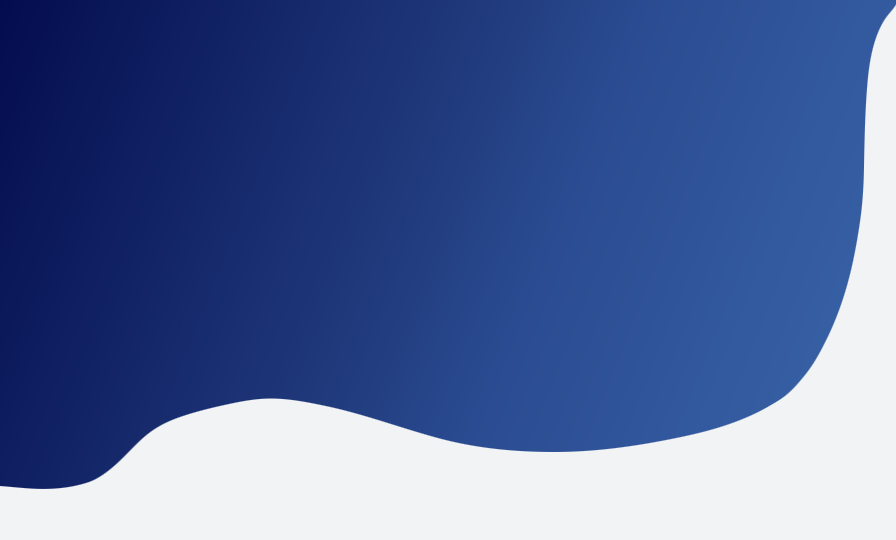
Reproduce this background procedurally as a Shadertoy shader.

```glsl
const vec3 PAPER = vec3(0.945, 0.953, 0.961);
const vec3 NAVY  = vec3(0.012, 0.047, 0.306);
const vec3 SLATE = vec3(0.125, 0.227, 0.486);
const vec3 ROYAL = vec3(0.165, 0.294, 0.567);
const vec3 AZURE = vec3(0.220, 0.382, 0.651);

// Gradient: downward tilt and positions of the last three colours
const float TILT = 0.24;
const vec3 STOPS = vec3(0.54, 0.716, 1.13);

// Curve knots: position along the axis, offset, slope
const int LOWER_COUNT = 13;
const vec3 LOWER[LOWER_COUNT] = vec3[](
    vec3(0.0000, 0.1000, -0.12), vec3(0.0482, 0.0946, 0.00),
    vec3(0.0977, 0.1065, 0.53),  vec3(0.1302, 0.1413, 1.50),
    vec3(0.1628, 0.1935, 1.37),  vec3(0.2018, 0.2283, 0.57),
    vec3(0.2474, 0.2489, 0.37),  vec3(0.3021, 0.2620, 0.00),
    vec3(0.3646, 0.2478, -0.35), vec3(0.4883, 0.1891, -0.45),
    vec3(0.6185, 0.1630, 0.00),  vec3(0.7422, 0.1848, 0.32),
    vec3(0.8633, 0.2522, 0.97));

const int SIDE_COUNT = 11;
const vec3 SIDE[SIDE_COUNT] = vec3[](
    vec3(0.2522, 0.8633, 1.02), vec3(0.3022, 0.8968, 0.50),
    vec3(0.3696, 0.9219, 0.30), vec3(0.4565, 0.9427, 0.186),
    vec3(0.5870, 0.9596, 0.09), vec3(0.6848, 0.9642, 0.012),
    vec3(0.8261, 0.9672, 0.042), vec3(0.9130, 0.9746, 0.16),
    vec3(0.9609, 0.9863, 0.36), vec3(0.9783, 0.9941, 0.51),
    vec3(1.0000, 1.0020, 0.12));

// Cubic Hermite segment between two knots
float hermite(vec3 a, vec3 b, float x) {
    float span = b.x - a.x;
    float t = (x - a.x) / span;
    float s = 1.0 - t;
    return s * s * ((1.0 + 2.0 * t) * a.y + t * span * a.z)
         + t * t * ((3.0 - 2.0 * t) * b.y - s * span * b.z);
}

// Height of the lower wave, continued straight past its last knot
float lowerEdge(float x) {
    vec3 last = LOWER[LOWER_COUNT - 1];
    float inside = clamp(x, 0.0, last.x);
    float height = last.y;
    for (int i = 0; i < LOWER_COUNT - 1; i++) {
        if (inside >= LOWER[i].x && inside < LOWER[i + 1].x)
            height = hermite(LOWER[i], LOWER[i + 1], inside);
    }
    return height + (x - inside) * last.z;
}

// Reach of the right side, continued straight below its first knot
float sideEdge(float y) {
    vec3 first = SIDE[0];
    float inside = clamp(y, first.x, 1.0);
    float reach = SIDE[SIDE_COUNT - 1].y;
    for (int i = 0; i < SIDE_COUNT - 1; i++) {
        if (inside >= SIDE[i].x && inside < SIDE[i + 1].x)
            reach = hermite(SIDE[i], SIDE[i + 1], inside);
    }
    return reach + (y - inside) * first.z;
}

// Blue ramp running diagonally from the top left
vec3 blueGradient(vec2 uv) {
    float s = uv.x + TILT * (1.0 - uv.y);
    vec3 color = mix(NAVY, SLATE, clamp(s / STOPS.x, 0.0, 1.0));
    color = mix(color, ROYAL, clamp((s - STOPS.x) / (STOPS.y - STOPS.x), 0.0, 1.0));
    return mix(color, AZURE, clamp((s - STOPS.y) / (STOPS.z - STOPS.y), 0.0, 1.0));
}

void mainImage(out vec4 fragColor, in vec2 fragCoord) {
    vec2 uv = fragCoord / iResolution.xy;

    // Smoothed coverage of each boundary
    float above = uv.y - lowerEdge(uv.x);
    float within = sideEdge(uv.y) - uv.x;
    float cover = clamp(0.5 + above / fwidth(above), 0.0, 1.0)
                * clamp(0.5 + within / fwidth(within), 0.0, 1.0);

    fragColor = vec4(mix(PAPER, blueGradient(uv), cover), 1.0);
}
```
